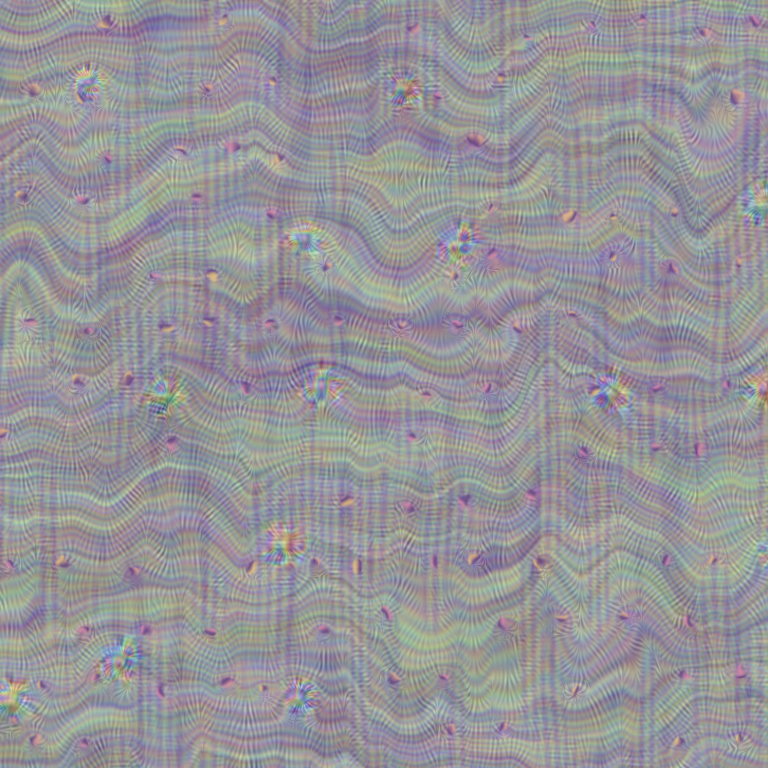
Give the GLSL for this pattern, as a Shadertoy shader.

```glsl
// Winding green and violet threads crossed by fine ticks, with upright strands,
// small two-toned beads and ragged radial bursts that lift the threads.
// A warped height field sets the threads; oriented wavelets make the ticks.

#define LINE_FREQ 88.0     // threads per canvas height
#define TICK_FREQ 160.0    // ticks per canvas height
#define TICK_CELLS 62.0    // wavelet grid density
#define COLUMN_FREQ 72.0   // upright streaks per canvas width
#define BEAD_CELLS 13.0
#define BEAD_SHARE 0.55
#define BURST_CELLS 5.0
#define BURST_SHARE 0.45
#define TICK_CONTRAST 0.050
#define TINT_CONTRAST 1.0

const float TAU = 6.2831853;
const vec3 GREY = vec3(0.590, 0.593, 0.595);
const vec3 GREEN_AXIS = vec3(0.024, 0.076, -0.016);
const vec3 WARM_AXIS = vec3(0.042, -0.004, -0.034);
const vec3 BEAD_DARK = vec3(0.38, 0.25, 0.50);
const vec3 BEAD_PINK = vec3(0.84, 0.53, 0.66);
const vec3 BEAD_GOLD = vec3(0.90, 0.76, 0.48);

vec2 hash22(vec2 p) {
    vec3 q = fract(p.xyx * vec3(0.1031, 0.1030, 0.0973));
    q += dot(q, q.yzx + 33.33);
    return fract((q.xx + q.yz) * q.zy);
}

float noise(vec2 p) {
    vec2 i = floor(p), f = fract(p);
    f = f * f * (3.0 - 2.0 * f);
    float low = mix(hash22(i).x, hash22(i + vec2(1, 0)).x, f.x);
    float high = mix(hash22(i + vec2(0, 1)).x, hash22(i + vec2(1, 1)).x, f.x);
    return mix(low, high, f.y);
}

// One jittered disc per cell of shifted rows: offset, soft falloff, seed.
vec4 scatter(vec2 p, float cells, float share) {
    vec2 g = p * cells;
    g.x += 9.0 * hash22(vec2(floor(g.y), cells)).y;
    vec2 id = floor(g);
    float seed = hash22(id + 71.3).x;
    float size = 0.3 * mix(0.65, 1.0, hash22(id + 23.0).y);
    vec2 q = (fract(g) - mix(vec2(0.3), vec2(0.7), hash22(id + cells))) / size;
    float inside = max(1.0 - dot(q, q), 0.0);
    return vec4(q, inside * inside * step(seed, share), seed / share);
}

// Height whose contours are the threads; strands and discs raise peaks.
float flow(vec2 p) {
    float h = p.y + 0.095 * noise(p * vec2(10.0, 4.8) + 4.7);
    h += 0.034 * noise(p * vec2(21.0, 11.0) + 19.1);
    float strand = noise(p * vec2(42.0, 10.0) + 63.0);
    h -= 0.016 * strand * strand;
    h -= 0.014 * scatter(p, BEAD_CELLS, BEAD_SHARE).z;
    return h - 0.030 * scatter(p, BURST_CELLS, BURST_SHARE).z;
}

// Sum of small wave packets running along a direction.
float wavelets(vec2 p, vec2 dir) {
    vec2 cell = floor(p * TICK_CELLS);
    float sum = 0.0;
    for (int j = -1; j <= 1; j++)
    for (int i = -1; i <= 1; i++) {
        vec2 id = cell + vec2(i, j);
        vec2 d = p * TICK_CELLS - id - hash22(id + 7.0);
        float w = max(1.0 - dot(d, d), 0.0);
        float phase = hash22(id + 53.0).y;
        sum += w * w * cos(TAU * (dot(d, dir) * TICK_FREQ / TICK_CELLS + phase));
    }
    return sum;
}

void mainImage(out vec4 fragColor, in vec2 fragCoord) {
    vec2 p = fragCoord / iResolution.y;

    // Thread height and its tangent
    float h = flow(p), e = 0.0015;
    vec2 slope = vec2(flow(p + vec2(e, 0)) - h, flow(p + vec2(0, e)) - h) / e;
    float steep = max(length(slope), 0.01);
    vec2 tangent = vec2(slope.y, -slope.x) / steep;

    // Green and violet bands, narrower strands, fine threads
    float soften = 1.0 / max(1.0, 0.6 * steep);
    float band = 2.0 * noise(vec2(p.x * 5.0, h * 40.0)) - 1.0;
    float strand = 2.0 * noise(vec2(p.x * 6.0 + 5.0, h * 84.0)) - 1.0;
    float phase = TAU * LINE_FREQ * h + 5.0 * noise(p * 12.0);
    float tint = 0.72 * band + soften * (1.1 * strand + 0.5 * cos(phase));
    float warm = soften * 0.6 * sin(phase) + 2.3 * (noise(p * vec2(45.0, 60.0)) - 0.5);
    float light = 2.0 * noise(vec2(p.x * 9.0 + 8.0, h * 110.0)) - 1.0;

    // Upright strands in narrow patches
    float patchy = smoothstep(0.5, 0.78, noise(p * vec2(32.0, 9.0) + 31.0));
    float column = cos(TAU * COLUMN_FREQ * p.x + 5.0 * noise(p * vec2(25.0, 8.0)));
    float upright = smoothstep(0.62, 0.92, noise(p * vec2(60.0, 11.0) + 87.0));
    tint = mix(tint, 0.4 * tint + 0.95 * column - 0.2, 0.8 * patchy);

    // Cross ticks of uneven strength
    float ticks = mix(wavelets(p, tangent), wavelets(p, vec2(0, 1)), 0.6 * patchy);
    ticks *= 0.5 + noise(p * 28.0 + 3.0);
    vec3 col = GREY + TINT_CONTRAST * (GREEN_AXIS * tint + WARM_AXIS * warm);
    col += TICK_CONTRAST * ticks * vec3(1.0, 1.05, 0.9) + 0.055 * light * soften;
    col -= upright * vec3(0.04, 0.06, 0.015) - 0.006;

    // Ragged bursts with many-hued patches and rays
    vec4 burst = scatter(p, BURST_CELLS, BURST_SHARE);
    float radius = length(burst.xy);
    float angle = atan(burst.y, burst.x + 1e-5);
    vec2 heading = burst.xy / max(radius, 0.01);
    float ragged = noise(heading * 3.0 + 50.0 * burst.w + 20.0);
    float rays = cos(26.0 * angle + 6.0 * noise(burst.xy * 5.0 + 40.0));
    float hue = 9.0 * noise(burst.xy * 4.0 + 60.0 * burst.w + 9.0);
    float core = smoothstep(0.15, 0.9, burst.z * (0.6 + 0.8 * ragged));
    col += burst.z * rays * ragged * smoothstep(0.1, 0.4, radius) * 0.10;
    col += core * (0.11 * cos(hue + vec3(0.0, 1.6, 3.6))
        + 0.26 * (noise(burst.xy * 7.0 + 30.0) - 0.5));

    // Beads: dark violet on one side, pink or gold on the other
    vec4 bead = scatter(p, BEAD_CELLS, BEAD_SHARE);
    vec2 q = bead.xy + 0.5 * vec2(noise(p * 90.0), noise(p * 90.0 + 17.0)) - 0.25;
    float turn = TAU * fract(bead.w * 7.3);
    float side = dot(q, vec2(cos(turn), sin(turn)));
    vec3 bright = mix(BEAD_PINK, BEAD_GOLD, smoothstep(0.3, 0.8, fract(bead.w * 3.7)));
    vec3 beadColor = mix(BEAD_DARK, bright, smoothstep(-0.2, 0.2, side));
    float dotMask = (1.0 - smoothstep(0.15, 0.45, length(q))) * step(0.001, bead.z);
    col += bead.z * vec3(0.02, -0.05, 0.03);
    col = mix(col, beadColor, 0.8 * dotMask);

    fragColor = vec4(clamp(col, 0.0, 1.0), 1.0);
}
```
